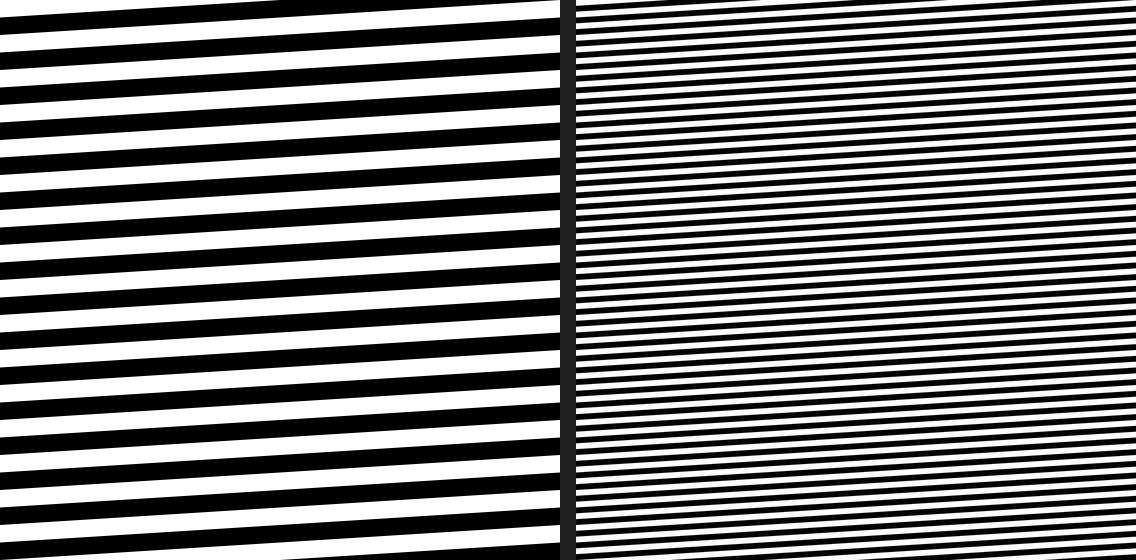
Left, the tile; right, the same tile 3 across and 3 down.
A Shadertoy shader for this pattern:

```glsl
// Seamless black and white stripes, equally wide, rising gently to the right.

const vec2  REPEATS     = vec2(-1.0, 16.0); // whole stripe periods across and down
const float DARK_SHARE  = 0.5;              // dark part of each period
const float EDGE_PIXELS = 1.0;              // width of the smoothed edge
const vec3  DARK        = vec3(0.0);
const vec3  LIGHT       = vec3(1.0);

// Signed distance to the dark stripe, in periods; negative inside.
float stripeDistance(float phase) {
    float fromCentre = abs(fract(phase - 0.5 * DARK_SHARE + 0.5) - 0.5);
    return fromCentre - 0.5 * DARK_SHARE;
}

void mainImage(out vec4 fragColor, in vec2 fragCoord) {
    vec2 uv = fragCoord / iResolution.xy;
    float dist = stripeDistance(dot(uv, REPEATS));

    // Size of one pixel, measured across the stripes in periods
    float pixel = length(REPEATS / iResolution.xy);
    float light = clamp(dist / (EDGE_PIXELS * pixel) + 0.5, 0.0, 1.0);

    fragColor = vec4(mix(DARK, LIGHT, light), 1.0);
}
```
